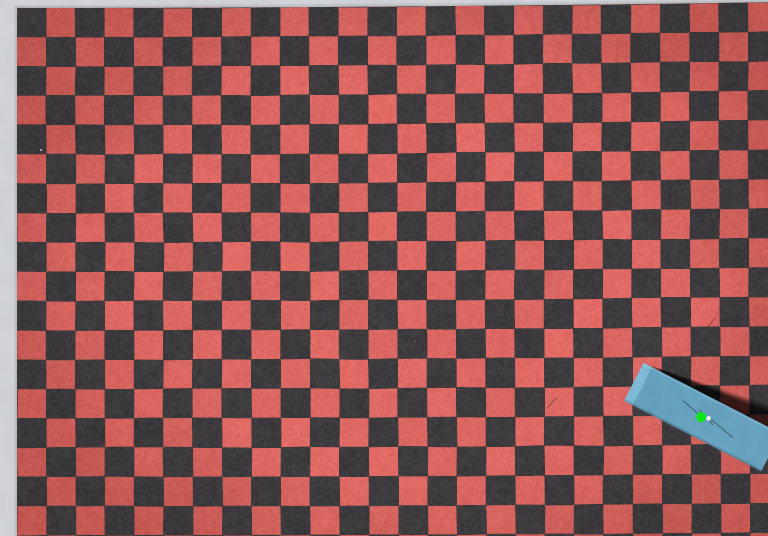
This pattern is drawn by a WebGL 1 fragment shader. Its source:

```glsl
precision highp float;
uniform vec2 u_resolution;

float hash(vec2 p) {
  vec3 q = fract(vec3(p.xyx) * 0.1031);
  q += dot(q, q.yzx + 33.33);
  return fract((q.x + q.y) * q.z);
}

float noise(vec2 p) {
  vec2 i = floor(p), f = fract(p);
  f = f * f * (3.0 - 2.0 * f);
  return mix(mix(hash(i), hash(i + vec2(1, 0)), f.x),
             mix(hash(i + vec2(0, 1)), hash(i + vec2(1, 1)), f.x), f.y);
}

float boxDistance(vec2 p, vec2 halfSize) {
  vec2 d = abs(p) - halfSize;
  return length(max(d, 0.0)) + min(max(d.x, d.y), 0.0);
}

float segmentDistance(vec2 p, vec2 a, vec2 b) {
  vec2 ab = b - a;
  return length(p - a - ab * clamp(dot(p - a, ab) / dot(ab, ab), 0.0, 1.0));
}

// Antialiased coverage of a signed distance
float cover(float d, float pixel) {
  return clamp(0.5 - d / pixel, 0.0, 1.0);
}

// Slightly stretched and bowed sheet, measured in squares from its corner
vec2 sheetCoords(vec2 p) {
  vec2 q = p - vec2(0.58, 0.27);
  float t = q.x / 26.0;
  q.y += 0.2 * t * t * (1.0 - q.y / 36.0);
  q.x *= 1.003 - 0.0002 * q.y;
  return q;
}

vec3 checkerboard(vec2 q, float light, float pixel) {
  vec2 w = q + 0.04 * (vec2(noise(q * 0.6), noise(q * 0.6 + 40.0)) - 0.5);
  vec2 cell = floor(w);
  vec2 edge = 0.5 - abs(fract(w) - 0.5);
  float isRed = mod(cell.x + cell.y, 2.0);
  float red = isRed * cover(0.01 - min(edge.x, edge.y), pixel);

  vec3 redInk = mix(vec3(0.76, 0.34, 0.32), vec3(0.87, 0.41, 0.39), light);
  vec3 blackInk = vec3(0.235, 0.227, 0.235) * (0.96 + 0.06 * light);
  vec3 color = mix(blackInk, redInk, red);

  // Uneven print and paper grain
  color *= 0.98 + 0.04 * hash(cell + 7.0);
  color += 0.05 * (noise(q * 15.0) - 0.5) + 0.02 * (noise(q * 4.0) - 0.5);
  return color;
}

vec3 addWear(vec3 color, vec2 p, float pixel) {
  float scratch = segmentDistance(p, vec2(24.16, 11.13), vec2(24.4, 10.85));
  scratch = min(scratch, segmentDistance(p, vec2(18.67, 13.92), vec2(18.98, 13.58)));
  color *= 1.0 - 0.4 * cover(scratch - 0.015, pixel);
  float crease = segmentDistance(p, vec2(18.02, 2.12), vec2(18.36, 2.66));
  color *= 1.0 - 0.15 * cover(crease - 0.01, pixel);
  float speck = length(p - vec2(1.4, 5.12)) - 0.035;
  speck = min(speck, length(p - vec2(14.16, 11.64)) - 0.015);
  return mix(color, vec3(0.85), 0.8 * cover(speck, pixel));
}

vec3 addBlock(vec3 color, vec2 p, float pixel) {
  vec2 r = p - vec2(23.96, 14.23);
  vec2 b = vec2(dot(r, vec2(0.889, 0.457)), dot(r, vec2(-0.457, 0.889)));

  // Cast shadow widening to the right
  float reach = max(0.17 * (b.x + 2.6), 0.01);
  float shadow = 1.0 - smoothstep(0.5 * reach, reach, -b.y - 0.73);
  shadow *= step(b.y, 0.0) * smoothstep(-2.6, -1.8, b.x);
  color *= 1.0 - 0.75 * shadow;

  // Blue body with a paler end face and rim
  vec3 blue = vec3(0.40, 0.63, 0.74) + 0.03 * (noise(b * 3.0) - 0.5);
  blue += 0.09 * cover(b.x + 2.3, pixel) + 0.05 * cover(b.y + 0.66, pixel);
  blue *= 1.0 - 0.15 * cover(0.66 - b.y, pixel);
  color = mix(color, blue, cover(boxDistance(b, vec2(2.63, 0.73)), pixel));

  // Thin hands, pale pin and green dot
  float hands = segmentDistance(r, vec2(-0.65, -0.55), vec2(0.0));
  hands = min(hands, segmentDistance(r, vec2(0.3, 0.08), vec2(1.02, 0.68)));
  hands = min(hands, segmentDistance(r, vec2(-0.1, -0.25), vec2(0.35, 0.25)));
  color = mix(color, vec3(0.2, 0.3, 0.34), 0.7 * cover(hands - 0.02, pixel));
  color = mix(color, vec3(0.9, 0.95, 0.95), cover(length(r - vec2(0.21, 0.04)) - 0.08, pixel));
  return mix(color, vec3(0.05, 0.9, 0.1), cover(length(r + vec2(0.04, 0.0)) - 0.17, pixel));
}

void main() {
  // One unit is one square; y runs down from the top
  float pixel = 26.2 / u_resolution.x;
  vec2 p = vec2(gl_FragCoord.x, u_resolution.y - gl_FragCoord.y) * pixel;
  vec2 q = sheetCoords(p);

  float falloff = length((p - vec2(13.8, 9.3)) / vec2(15.5, 12.5));
  float light = 1.0 - smoothstep(0.5, 1.05, falloff + 0.15 * (noise(p * 0.5) - 0.5));

  vec3 table = vec3(0.81, 0.82, 0.84) + 0.02 * (noise(p * 2.0) - 0.5);
  float sheetEdge = min(q.x, q.y);
  table *= 1.0 - 0.12 * smoothstep(-0.15, 0.0, sheetEdge);
  vec3 color = checkerboard(q, light, pixel);
  color = addWear(color, p, pixel);
  color = mix(table, color, cover(-sheetEdge, pixel));
  color = addBlock(color, p, pixel);
  gl_FragColor = vec4(color, 1.0);
}
```
